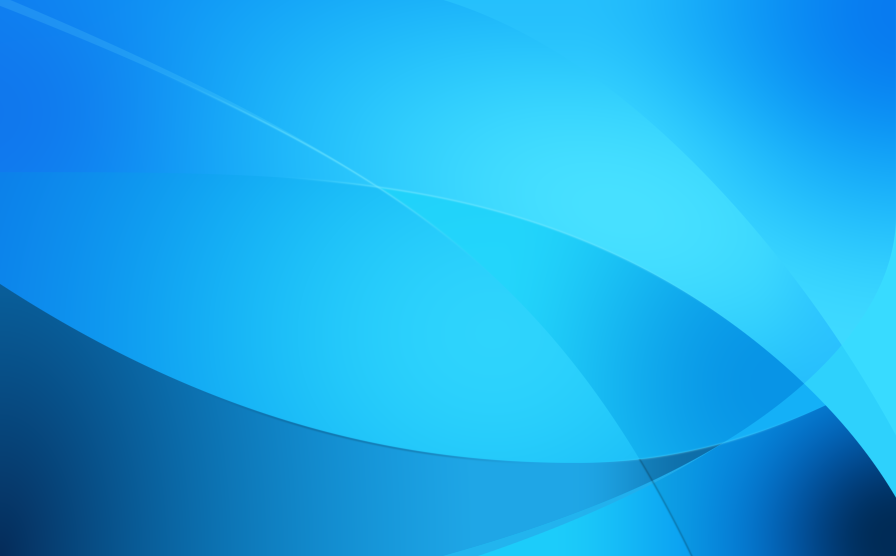
A WebGL 2 fragment shader for this background:

```glsl
#version 300 es
precision highp float;
// Overlapping translucent blue sheets bounded by five long sweeping curves.
// Each curve becomes a signed distance; the sheets between the curves are
// soft gradients, finished with thin rim highlights and narrow ribbons.
uniform vec2 u_resolution;
out vec4 fragColor;

// Curves: x and y run from 0 to 1, y measured downward from the top.
float lensTop(float x) {
  return 0.3096 + 0.552 * pow(x, 3.5) + 0.0335 * pow(x, 24.0);
}

float lensBottom(float x) {
  float d = (x - 0.6445) / 0.6445;
  float rise = d < 0.0 ? 0.322 * pow(-d, 2.1) : 0.561 * d * d;
  return 0.8326 - rise;
}

float rightArc(float y) {
  float s = max(y - 0.387, 0.0) / 0.613;
  return 1.0 - 0.415 * s * s - 0.09 * pow(s, 6.0);
}

float longArc(float x) {
  float t = x / 0.772;
  return 0.0105 + 0.9895 * (0.49 * t + 0.148 * t * t + 0.362 * pow(t, 5.0));
}

float skyArc(float x) {
  float t = (x - 0.495) / 0.505;
  float s = max(t, 0.0);
  return 0.25 * t + 0.504 * s * s + 0.029 * pow(s, 8.0);
}

// Implicit value to signed distance in canvas heights.
float toDistance(float f, float height) {
  return f / max(length(vec2(dFdx(f), dFdy(f))) * height, 1e-5);
}

// Smooth mask that is 1 where the distance is positive.
float side(float d, float pixel) {
  return smoothstep(-0.7 * pixel, 0.7 * pixel, d);
}

float rim(float d, float width) {
  return exp(-d * d / (width * width));
}

float glow(vec2 p, vec2 center, vec2 squaredRadii) {
  vec2 d = p - center;
  return exp(-dot(d * d, 1.0 / squaredRadii));
}

// Smooth ramp from a to c, pulled toward b on the way.
vec3 ramp(vec3 a, vec3 b, vec3 c, float t) {
  return mix(mix(a, b, t), mix(b, c, t), t);
}

// Fades in over a.x..a.y and out over a.z..a.w.
float span(float x, vec4 a) {
  return smoothstep(a.x, a.y, x) * (1.0 - smoothstep(a.z, a.w, x));
}

float cornerDistance(vec2 p, vec2 corner, vec2 scale) {
  return length((p - corner) * scale);
}

void main() {
  vec2 p = gl_FragCoord.xy / u_resolution;
  p.y = 1.0 - p.y;
  float height = u_resolution.y;
  vec2 aspect = vec2(u_resolution.x / height, 1.0);
  float pixel = 1.0 / height;
  float thin = max(0.002, 0.6 * pixel);

  // Signed distances, positive below or to the right of each curve
  float dTop = toDistance(p.y - lensTop(p.x), height);
  float dBottom = toDistance(p.y - lensBottom(p.x), height);
  float dRight = toDistance(p.x - rightArc(p.y), height);
  float dLong = toDistance(p.y - longArc(p.x), height);
  float dSky = toDistance(p.y - skyArc(p.x), height);
  float belowTop = side(dTop, pixel);
  float belowBottom = side(dBottom, pixel);
  float pastRight = side(dRight, pixel);
  float aboveLong = side(-dLong, pixel);
  float belowSky = side(dSky, pixel);

  // Upper sheets: slanted glow, blue corner sheet, bright right edge
  vec2 slanted = vec2(p.x, p.y - 0.3 * (p.x - 0.69));
  float light = glow(slanted, vec2(0.69, 0.38), vec2(0.27, 0.22));
  vec3 sky = ramp(vec3(0.05, 0.45, 0.94), vec3(0.03, 0.7, 0.98), vec3(0.28, 0.88, 1.0), light);
  sky = mix(sky, vec3(0.07, 0.44, 0.92), 0.7 * glow(p, vec2(0.0, 0.2), vec2(0.03, 0.05)));
  sky = mix(sky, vec3(0.17, 0.75, 1.0), 0.6 * smoothstep(0.84, 0.95, p.x));
  float far = smoothstep(0.0, 0.6, cornerDistance(p, vec2(1.01, 0.02), aspect));
  far *= 0.72 + 0.28 * smoothstep(0.0, 0.3, p.y);
  vec3 corner = ramp(vec3(0.03, 0.48, 0.94), vec3(0.05, 0.68, 0.98), vec3(0.24, 0.85, 1.0), far);
  sky = mix(corner, sky, belowSky);
  vec3 edgeSheet = mix(vec3(0.22, 0.86, 1.0), vec3(0.18, 0.82, 0.99), belowSky);
  sky = mix(sky, edgeSheet, pastRight);

  // Lens: cyan body and a sheet darkening toward its right tip
  light = glow(p, vec2(0.55, 0.6), vec2(0.18, 0.35));
  vec3 lens = ramp(vec3(0.05, 0.43, 0.9), vec3(0.03, 0.69, 0.96), vec3(0.18, 0.83, 0.99), light);
  float tip = 1.0 - smoothstep(0.02, 0.56, cornerDistance(p, vec2(0.87, 0.69), aspect));
  vec3 lensTip = mix(vec3(0.07, 0.75, 0.96), vec3(0.14, 0.84, 0.985), light);
  lensTip = mix(lensTip, vec3(0.03, 0.58, 0.9), tip);
  lens = mix(lens, lensTip, aboveLong);
  lens = mix(lens, vec3(0.08, 0.69, 0.97), pastRight);

  // Shadowed sheet at lower left, darkest in the corner
  float lift = min(cornerDistance(p, vec2(0.0, 1.0), vec2(1.9, 0.65)), 1.0);
  vec3 shade = ramp(vec3(0.02, 0.17, 0.35), vec3(0.03, 0.52, 0.81), vec3(0.12, 0.65, 0.9), lift);
  shade = mix(shade, vec3(0.06, 0.47, 0.72), smoothstep(0.64, 0.78, p.x));
  shade *= 1.0 - 0.08 * aboveLong;

  // Lower right sheet sinking to navy in the corner
  vec3 floorColor = mix(vec3(0.11, 0.8, 0.98), vec3(0.03, 0.6, 0.94), smoothstep(0.61, 0.82, p.x));
  floorColor *= 1.0 - 0.06 * aboveLong;
  float navy = 1.0 - smoothstep(0.02, 0.4, cornerDistance(p, vec2(1.0, 0.97), aspect));
  floorColor = ramp(floorColor, vec3(0.01, 0.39, 0.78), vec3(0.0, 0.17, 0.34), navy);
  float ribbonWidth = 0.018 * clamp((0.81 - p.x) / 0.3, 0.0, 1.0);
  float ribbon = pastRight * side(ribbonWidth - dRight, pixel);
  floorColor = mix(floorColor, vec3(0.14, 0.68, 0.92), 0.8 * ribbon);

  // Stack the sheets
  vec3 below = mix(lens, mix(shade, floorColor, pastRight), belowBottom);
  vec3 color = mix(sky, below, belowTop);

  // Rims and the tapering ribbon at upper left
  vec3 highlight = vec3(0.45, 0.91, 1.0);
  float taper = 0.017 * clamp(1.0 - p.x / 0.42, 0.0, 1.0);
  float band = aboveLong * side(dLong + taper, pixel) * (1.0 - belowTop);
  color = mix(color, highlight, 0.16 * band);
  color = mix(color, highlight, 0.5 * rim(dLong, thin) * span(p.x, vec4(0.15, 0.36, 0.4, 0.56)));
  color = mix(color, highlight, 0.5 * rim(dTop, thin) * span(p.x, vec4(0.3, 0.46, 0.6, 0.85)));
  color = mix(color, highlight, 0.25 * rim(dBottom, thin) * span(p.x, vec4(0.66, 0.74, 0.8, 0.93)));
  color *= 1.0 - 0.15 * rim(dBottom - thin, thin) * span(p.x, vec4(0.2, 0.36, 0.45, 0.62));
  color *= 1.0 - 0.2 * rim(dLong, thin) * belowBottom;
  fragColor = vec4(color, 1.0);
}
```
